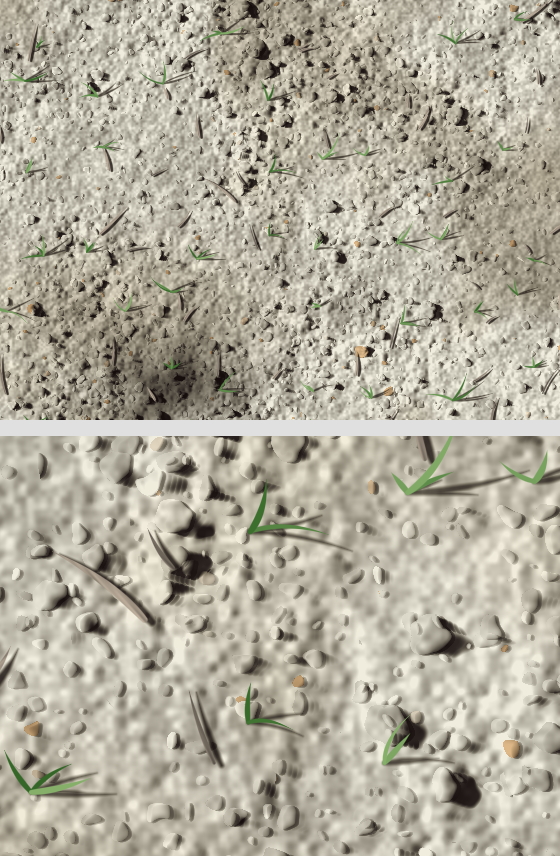
Top: the whole. Bottom: its middle third, enlarged.
This texture is drawn by a WebGL 2 fragment shader. Its source:

```glsl
#version 300 es
precision highp float;
// Dry sunlit soil with crumbs, clods, twigs and small grass sprouts.
uniform vec2 u_resolution;
out vec4 fragColor;

vec3 hash3(vec2 p) {
  vec3 q = fract(p.xyx * vec3(0.1031, 0.1030, 0.0973));
  q += dot(q, q.yxz + 33.33);
  return fract((q.xxy + q.yzz) * q.zyx);
}

float noise(vec2 p) {
  vec2 i = floor(p), f = fract(p);
  f = f * f * (3.0 - 2.0 * f);
  return mix(mix(hash3(i).x, hash3(i + vec2(1, 0)).x, f.x),
             mix(hash3(i + vec2(0, 1)).x, hash3(i + vec2(1, 1)).x, f.x), f.y);
}

float spot(vec2 p, vec2 center, vec2 size) {
  vec2 d = (p - center) / size;
  return exp(-dot(d, d));
}

// Raises domes above the soil; top holds height and a random stone id.
void addPebbles(vec2 p, float scale, float density, inout vec2 top) {
  vec2 cell = floor(p * scale), f = fract(p * scale);
  float base = top.x;
  for (int y = -1; y <= 1; y++)
    for (int x = -1; x <= 1; x++) {
      vec2 o = vec2(x, y);
      vec3 place = hash3(cell + o + scale);
      vec3 kind = hash3(cell + o + scale + 131.7);
      if (kind.x > density) continue;
      float radius = mix(0.17, 0.40, kind.y * kind.y);
      vec2 d = (f - o - 0.15 - 0.7 * place.xy) / radius;
      d.x *= mix(0.8, 1.3, place.z);
      float dome = sqrt(max(0.0, 1.0 - dot(d, d))) * radius / scale;
      if (dome > 0.0 && base + dome > top.x) top = vec2(base + dome, kind.z);
    }
}

vec2 terrain(vec2 p, float rough) {
  float soil = 0.016 * noise(p * 24.0) + 0.011 * noise(p * 54.0 + 7.0) + 0.0065 * noise(p * 112.0 + 3.0);
  vec2 top = vec2(soil * mix(0.55, 1.3, rough), 0.0);
  vec2 q = p + 0.009 * vec2(noise(p * 75.0), noise(p * 75.0 + 40.0));
  addPebbles(q, 58.0, 0.15 + 0.45 * rough, top);
  addPebbles(q, 32.0, 0.08 + 0.45 * rough, top);
  addPebbles(q, 17.0, 0.01 + 0.28 * rough, top);
  return top;
}

// Coverage of a bent, tapered sliver that starts at the origin of d.
float sliver(vec2 d, float angle, float len, float width, float bend, float blur) {
  vec2 axis = vec2(cos(angle), sin(angle));
  vec2 q = vec2(dot(d, axis), dot(d, vec2(-axis.y, axis.x)));
  float x = clamp(q.x / len, 0.0, 1.0);
  q.y -= bend * len * x * x;
  float halfWidth = width * 1.7 * sqrt(x + 0.1) * (1.0 - x);
  float dist = length(vec2(q.x - x * len, q.y)) - halfWidth;
  return 1.0 - smoothstep(-blur, blur, dist);
}

void main() {
  vec2 p = gl_FragCoord.xy / u_resolution.y;
  float pixel = 0.8 / u_resolution.y;
  vec2 sun = normalize(vec2(-0.95, 0.28));

  // Broad regions: a dark hollow, a bare patch and damp brown soil
  float hollow = spot(p + 0.08 * noise(p * 16.0), vec2(0.44, 0.11), vec2(0.15, 0.10));
  float bare = spot(p, vec2(1.30, 0.57), vec2(0.12, 0.13));
  float damp = smoothstep(0.45, 0.8, noise(p * 3.2 + 5.0) * 0.7 + noise(p * 9.0) * 0.3);
  damp = max(max(damp * 0.7, bare), 0.85 * spot(p, vec2(0.28, 0.25), vec2(0.36, 0.16)));
  float rough = smoothstep(0.25, 0.8, noise(p * 5.0 + 11.0)) * 0.75 + 0.15;
  rough = clamp(rough + 0.7 * hollow - 0.7 * bare, 0.0, 1.0);

  // Relief shading and cast shadows
  vec2 ground = terrain(p, rough);
  float slope = (ground.x - terrain(p + sun * 0.003, rough).x) / 0.003;
  float blocked = 0.0;
  for (int i = 1; i <= 5; i++) {
    float reach = 0.0042 * float(i);
    blocked = max(blocked, terrain(p + sun * reach, rough).x - ground.x - 0.52 * reach);
  }
  float shade = smoothstep(0.0, 0.009, blocked);
  float tone = 0.765 + 0.25 * clamp(slope, -1.2, 0.6);
  tone += 0.17 * (noise(p * 190.0) - 0.5) + 0.13 * (noise(p * 85.0) - 0.5);
  tone += 0.14 * (noise(p * 7.0 + 3.0) - 0.5) + 0.12 * (noise(p * 19.0 + 9.0) - 0.5);
  tone *= (1.0 - 0.23 * damp) * (1.0 - 0.62 * hollow);

  // Stone colours: mostly soil, a few rusty, a few pale
  float stone = step(0.001, ground.y);
  float rust = stone * smoothstep(0.90, 0.93, ground.y) * (1.0 - step(0.96, ground.y));
  tone *= 1.0 - stone * 0.18 * fract(ground.y * 7.3);
  tone += 0.12 * step(0.97, ground.y);

  // Scattered twigs and their shadows
  vec4 twig = vec4(0);
  vec2 cell = floor(p * 7.0);
  for (int i = 0; i < 9; i++) {
    vec2 c = cell + vec2(i % 3 - 1, i / 3 - 1);
    vec3 a = hash3(c + 61.0), b = hash3(c + 212.0);
    if (b.x > 0.6) continue;
    vec2 d = p - (c + a.xy) / 7.0;
    float angle = 1.3 + 2.2 * (a.z - 0.5), len = mix(0.025, 0.10, b.y * b.y);
    float width = mix(0.0022, 0.005, b.z), bend = 0.5 * (a.x - 0.5);
    shade = max(shade, 0.9 * sliver(d - vec2(0.006, -0.002), angle, len, width * 1.2, bend, 0.002));
    float cover = sliver(d, angle, len, width, bend, pixel);
    float grain = noise(mat2(cos(angle), -sin(angle), sin(angle), cos(angle)) * d * vec2(40, 500));
    twig = mix(twig, vec4(vec3(0.62, 0.57, 0.51) * (0.5 + 0.45 * b.z + 0.35 * grain), 1), cover);
  }

  // Sprouts of two or three blades and their long shadows
  vec4 grass = vec4(0);
  cell = floor(p * 6.0);
  for (int i = 0; i < 9; i++) {
    vec2 c = cell + vec2(i % 3 - 1, i / 3 - 1);
    vec3 a = hash3(c + 17.0);
    if (a.z > 0.75) continue;
    vec2 d = p - (c + 0.1 + 0.8 * a.xy) / 6.0;
    for (int k = 0; k < 3; k++) {
      vec3 b = hash3(c * 3.0 + float(k) * 19.0 + 90.0);
      if (k == 2 && b.x > 0.5) continue;
      float angle = mix(-0.3, 3.3, b.x), len = mix(0.02, 0.075, b.y * a.z / 0.75);
      float width = mix(0.0022, 0.0042, b.z), bend = 1.2 * (b.z - 0.5);
      shade = max(shade, 0.75 * sliver(d, 0.2 * angle - 0.1, len * 1.4, width * 0.9, bend * 0.4, 0.002));
      float cover = sliver(d, angle, len, width, bend, pixel);
      vec3 green = mix(vec3(0.20, 0.40, 0.15), vec3(0.54, 0.70, 0.43), fract(b.x * 5.0 + len * 9.0));
      grass = mix(grass, vec4(green, 1), cover);
    }
  }

  // Warm grey palette driven by tone
  tone = clamp(tone * (1.0 - 0.82 * shade), 0.05, 0.93);
  vec3 color = vec3(tone + 0.03 - 0.02 * tone, tone, tone - 0.055 * smoothstep(0.0, 0.5, tone));
  color *= mix(vec3(1), vec3(1.02, 0.98, 0.92), damp * 0.7);
  color *= mix(vec3(1), vec3(1.0, 0.84, 0.66), rust);
  color = mix(color, twig.rgb / max(twig.a, 0.001), twig.a);
  color = mix(color, grass.rgb / max(grass.a, 0.001), grass.a);
  fragColor = vec4(color, 1);
}
```
